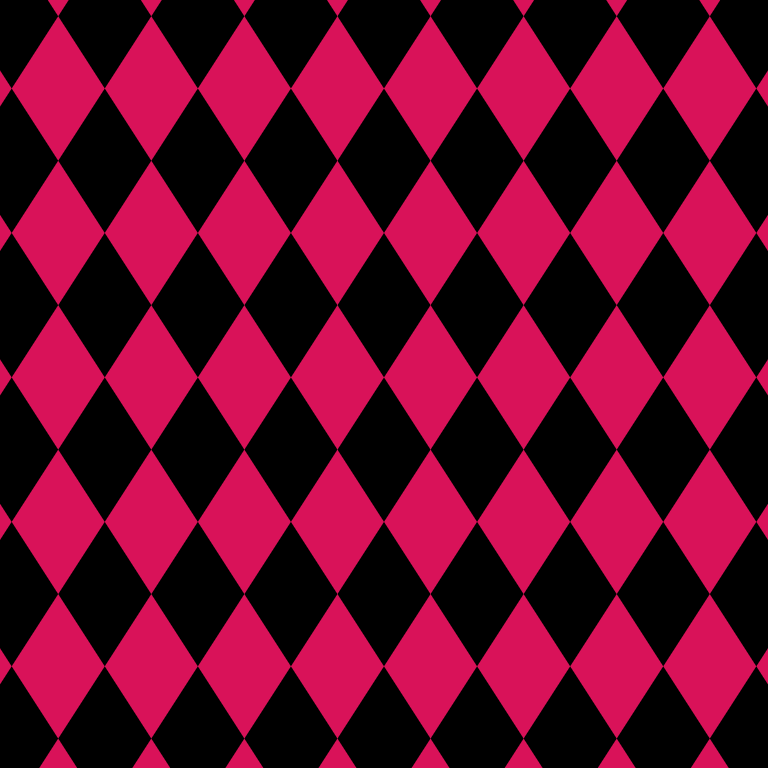
Give the GLSL for this pattern, as a Shadertoy shader.

```glsl
// Harlequin pattern: crimson diamonds touching tip to tip on black.
// The plane is folded into rectangular cells, and each cell is filled
// with a diamond by its signed distance, smoothed over one pixel.

const vec3 BLACK = vec3(0.0);
const vec3 CRIMSON = vec3(0.85, 0.07, 0.35);

// Cell size and one diamond centre, as fractions of the canvas height
const vec2 CELL = vec2(0.1212, 0.1881);
const vec2 CENTRE = vec2(0.5606, 0.5086);

// Fold the plane into cells centred on the origin
vec2 repeatCell(vec2 p, vec2 size) {
    return (fract(p / size + 0.5) - 0.5) * size;
}

// Signed distance to the edges of a diamond with the given half diagonals
float diamondDistance(vec2 p, vec2 halfSize) {
    vec2 slope = 1.0 / halfSize;
    return (dot(abs(p), slope) - 1.0) / length(slope);
}

// Fraction of a pixel covered by a shape at the given distance
float coverage(float dist, float pixel) {
    return clamp(0.5 - dist / pixel, 0.0, 1.0);
}

void mainImage(out vec4 fragColor, in vec2 fragCoord) {
    float pixel = 1.0 / iResolution.y;
    vec2 uv = fragCoord * pixel;

    vec2 p = repeatCell(uv - CENTRE, CELL);
    float dist = diamondDistance(p, 0.5 * CELL);

    fragColor = vec4(mix(BLACK, CRIMSON, coverage(dist, pixel)), 1.0);
}
```
